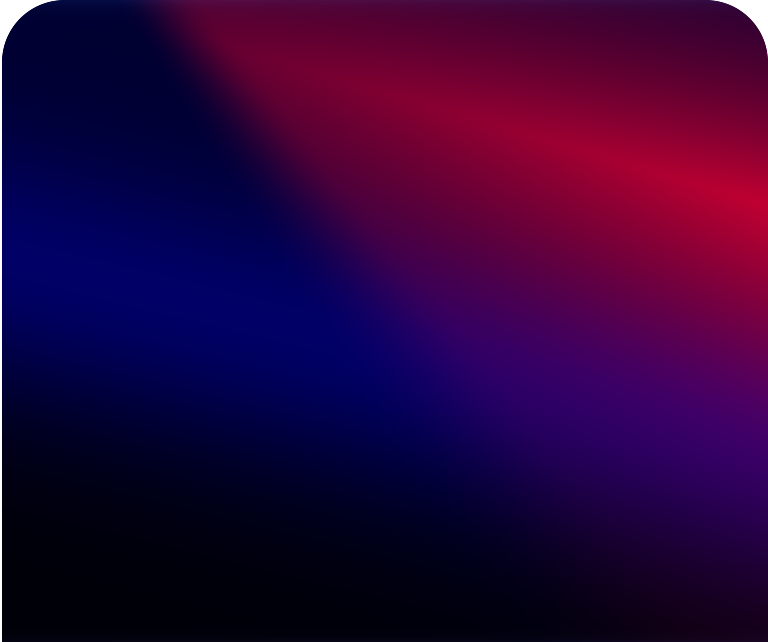
Give the GLSL for this background, as a Shadertoy shader.

```glsl
// Bell falloff with separate widths and sharpness above and below a ridge
float ridge(float depth, float above, float below, float power) {
    float width = depth < 0.0 ? above : below;
    return exp(-pow(abs(depth) / width, power));
}

// Panel with rounded upper corners, running off the lower edge
float panelDistance(vec2 p, float aspect, float radius) {
    float margin = 0.003;
    float middle = 0.5 * (aspect + margin);
    float halfWidth = 0.5 * (aspect - margin);
    vec2 q = vec2(abs(p.x - middle) - halfWidth, p.y - 1.0) + radius;
    return length(max(q, 0.0)) + min(max(q.x, q.y), 0.0) - radius;
}

void mainImage(out vec4 fragColor, in vec2 fragCoord) {
    vec2 p = fragCoord / iResolution.y;
    float aspect = iResolution.x / iResolution.y;
    float pixel = 1.0 / iResolution.y;
    float drop = 1.0 - p.y;

    // Blue band, with navy above and near black below
    float blueDepth = 0.602 - 0.241 * p.x - p.y;
    float base = mix(0.19, 0.03, step(0.0, blueDepth));
    float blue = base + (0.40 - base) * ridge(blueDepth, 0.18, 0.234, 2.0);

    // Crimson beam, brighter to the right and cut by a soft slanted edge
    float redDepth = 1.03 - 0.292 * p.x - p.y;
    float beam = (0.25 + 0.417 * p.x) * ridge(redDepth, 0.227, 0.344, 1.2);
    float slant = p.x - 0.175 - 0.6 * drop;
    float red = beam * smoothstep(0.0, 0.14 + 0.2 * drop, slant);

    vec3 color = vec3(red, 0.0, blue);

    // Faint sheen along the upper and lower edges
    color += vec3(0.02, 0.05, 0.08) * exp(-drop / 0.012);
    color += vec3(0.02, 0.02, 0.05) * exp(-p.y / 0.008);

    // White outside the panel
    float outside = smoothstep(-0.5 * pixel, 0.5 * pixel, panelDistance(p, aspect, 0.097));
    fragColor = vec4(mix(color, vec3(1.0), outside), 1.0);
}
```
